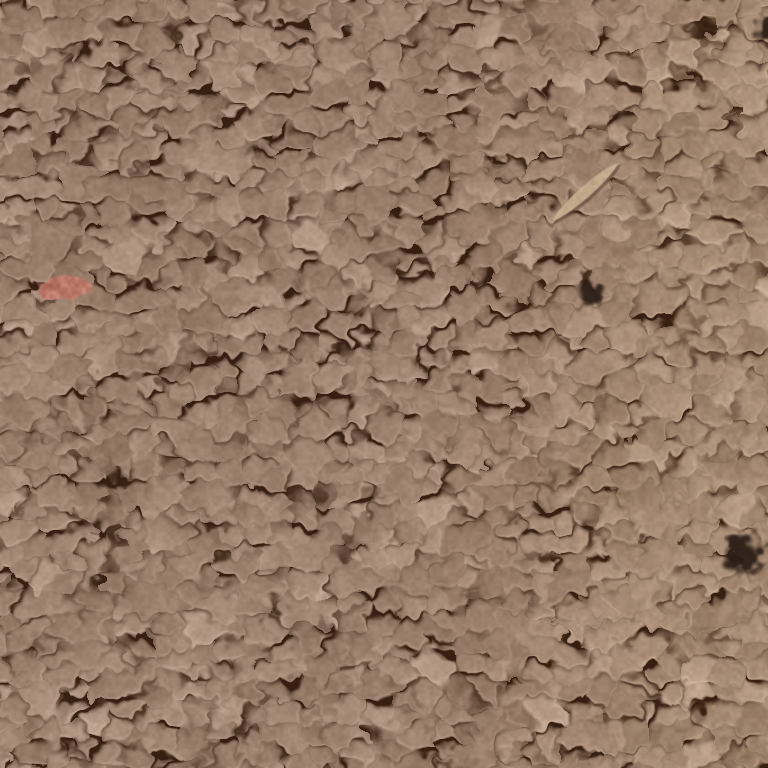
This texture is drawn by a WebGL 1 fragment shader. Its source:

```glsl
precision highp float;
// Worn, flaky brown ground: overlapping ragged flakes with dark undercut edges and a little debris.
uniform vec2 u_resolution;

const vec2 FLAKES = vec2(29.0, 35.0);      // flakes across and up the canvas
const float JITTER = 0.9;
const float SIZE_SPREAD = 0.48;
const float RAGGED = 0.12;
const float SHADOW_WIDTH = 0.15;           // on the lower flake, in flake units
const float LIP_WIDTH = 0.05;              // on the upper flake
const float SHADOW_GAIN = 1.5;
const float LIP_LIGHT = 0.065;
const float BLEND_WIDTH = 0.03;
const float TONE_SPREAD = 0.085;
const float GRAIN = 0.05;
const vec3 CLAY = vec3(0.622, 0.512, 0.442);
const vec3 SAND = vec3(0.645, 0.537, 0.445);
const vec3 CREVICE = vec3(0.19, 0.10, 0.045);
const vec3 STRAW = vec3(0.75, 0.66, 0.54);
const vec3 CHIP = vec3(0.73, 0.47, 0.41);
const vec3 PIT = vec3(0.15, 0.10, 0.07);

float hash(vec2 p) {
  vec3 q = fract(vec3(p.xyx) * 0.1031);
  q += dot(q, q.yzx + 33.33);
  return fract((q.x + q.y) * q.z);
}

float noise(vec2 p) {
  vec2 i = floor(p), f = fract(p);
  f = f * f * (3.0 - 2.0 * f);
  return mix(mix(hash(i), hash(i + vec2(1.0, 0.0)), f.x),
             mix(hash(i + vec2(0.0, 1.0)), hash(i + 1.0), f.x), f.y);
}

vec2 flakeCentre(vec2 id) {
  return id + 0.5 + JITTER * (vec2(hash(id + 17.0), hash(id + 59.0)) - 0.5);
}

// Distance to a flake with a lobed outline; smaller means closer.
float flakeDistance(vec2 p, vec2 id) {
  vec2 r = p - flakeCentre(id);
  float a = atan(r.y, r.x), phase = 6.283 * hash(id + 83.0);
  float lobes = sin(3.0 * a + phase) + 0.6 * sin(5.0 * a - 2.0 * phase)
              + 0.4 * sin(9.0 * a + 3.0 * phase);
  return length(r) * (1.0 + RAGGED * lobes) - SIZE_SPREAD * hash(id + 101.0);
}

// Lightness of a flake, slightly tilted, with a few pale ones.
float flakeTone(vec2 p, vec2 id) {
  float h = hash(id + 131.0);
  vec2 tilt = vec2(hash(id + 151.0) - 0.5, hash(id + 171.0) - 0.75);
  return TONE_SPREAD * (h - 0.5) + 0.05 * smoothstep(0.96, 1.0, h)
       + 0.06 * dot(p - flakeCentre(id), tilt);
}

// Returns tone in x and crevice shadow in y.
vec2 flakes(vec2 p) {
  vec2 cell = floor(p), nearest = cell;
  float nearestDist = 9.0;
  for (int j = -2; j <= 2; j++) {
    for (int i = -2; i <= 2; i++) {
      vec2 id = cell + vec2(float(i), float(j));
      float d = flakeDistance(p, id);
      if (d < nearestDist) { nearestDist = d; nearest = id; }
    }
  }
  float tone = flakeTone(p, nearest), weight = 1.0, shadow = 0.0, lip = 0.0;
  vec2 centre = flakeCentre(nearest);
  for (int j = -2; j <= 2; j++) {
    for (int i = -2; i <= 2; i++) {
      vec2 id = cell + vec2(float(i), float(j));
      if (distance(id, nearest) < 0.5) continue;
      float edge = 0.5 * (flakeDistance(p, id) - nearestDist);
      float w = exp(-edge / BLEND_WIDTH);
      tone += w * flakeTone(p, id);
      weight += w;
      // The neighbour above overhangs this flake and shades it; lower lips catch light.
      float facing = dot(normalize(flakeCentre(id) - centre), vec2(-0.25, 0.97));
      float gap = hash(id + nearest + 211.0);
      float depth = SHADOW_GAIN * (0.08 + 0.92 * gap * gap) * (0.12 + 0.88 * abs(facing));
      float above = smoothstep(-0.25, 0.25, facing);
      float reach = edge / (mix(LIP_WIDTH, SHADOW_WIDTH, above) * (0.6 + 0.5 * gap));
      shadow = max(shadow, depth * exp(-reach * reach));
      float band = (edge - 0.13) / 0.06;
      lip = max(lip, (1.0 - above) * gap * exp(-band * band));
    }
  }
  return vec2(tone / weight + LIP_LIGHT * lip, shadow);
}

// Soft-edged, rough dark hole.
float pit(vec2 uv, vec2 centre, float radius) {
  float rough = 0.9 * (noise(uv * 110.0) - 0.5);
  return 1.0 - smoothstep(0.55, 1.25, length(uv - centre) / radius + rough);
}

void main() {
  vec2 uv = gl_FragCoord.xy / u_resolution;
  vec2 warp = vec2(noise(uv * 85.0), noise(uv * 85.0 + 40.0)) - 0.5;
  vec2 surface = flakes(uv * FLAKES + 0.45 * warp + 40.0);

  // Flake colour, broad stains and fine grain
  vec3 color = mix(CLAY, SAND, smoothstep(0.5, 1.0, uv.x + 0.15 * (noise(uv * 5.0) - 0.5)));
  float stain = 0.03 * (noise(uv * 9.0 + 7.0) - 0.5);
  float grain = GRAIN * (noise(uv * 210.0) + noise(uv * 110.0 + 23.0) - 1.0);
  color += surface.x + stain + grain;
  float patchy = mix(0.2, 1.25, smoothstep(0.2, 0.75, noise(uv * 45.0 + 3.0)));
  patchy *= mix(1.0, 0.7, smoothstep(0.6, 1.0, uv.x));
  color = mix(color, CREVICE, clamp(surface.y * patchy, 0.0, 0.95));

  // Straw with a thin shadow below, and a reddish chip
  vec2 s = mat2(0.75, -0.66, 0.66, 0.75) * (uv - vec2(0.762, 0.750));
  float taper = 0.011 * sqrt(max(0.0, 1.0 - pow(abs(s.x) / 0.06, 2.0))) - 0.003;
  color = mix(color, CREVICE, 0.4 * (1.0 - smoothstep(-0.002, 0.002, abs(s.y + 0.004) - taper)));
  color = mix(color, STRAW + grain, 1.0 - smoothstep(-0.002, 0.001, abs(s.y) - taper));
  vec2 c = (uv - vec2(0.082, 0.625)) / vec2(0.037, 0.015) + 0.5 * warp;
  color = mix(color, CHIP + 2.0 * grain, 1.0 - smoothstep(0.85, 1.05, length(c)));

  // Pits
  float hole = max(pit(uv, vec2(0.768, 0.620), 0.015), pit(uv, vec2(0.967, 0.280), 0.025));
  color = mix(color, PIT, 0.9 * max(hole, pit(uv, vec2(1.005, 0.965), 0.020)));
  gl_FragColor = vec4(color, 1.0);
}
```
